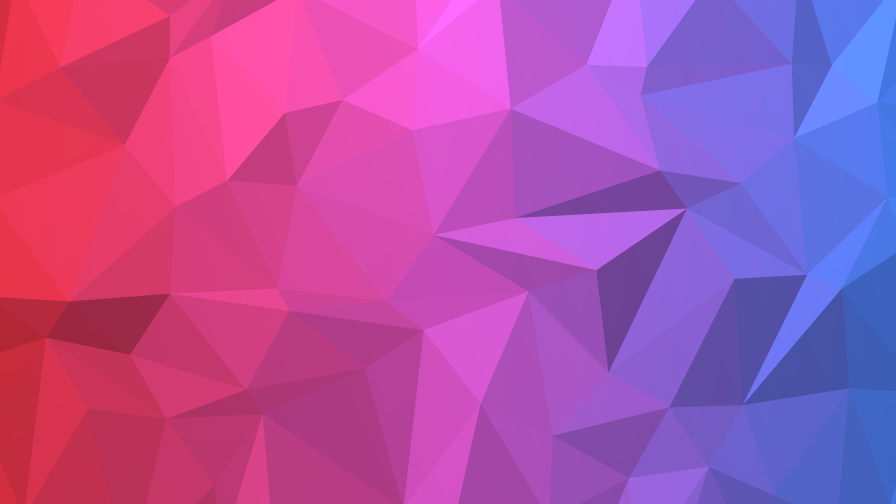
Write a WebGL 1 fragment shader that draws this background.

```glsl
precision highp float;
// Low-poly backdrop: a turned, jittered grid of vertices is split into triangles,
// each lit as a flat facet over a red - magenta - violet - blue sweep.
// Broad tonal masses, sampled once per facet, lighten and darken regions.

#define CELL 0.176        // grid spacing, in canvas heights
#define TURN 0.52         // rotation of the grid, in radians
#define JITTER 0.90       // vertex scatter, as a share of the cell
#define RELIEF 0.10       // height range of the vertices
#define CONTRAST 0.36     // strength of the facet lighting
#define GRAIN 0.10        // random shade range between facets
#define FLATNESS 0.75     // how far the sweep is held constant in a facet
#define LIGHT_DIR vec2(-0.55, 0.83)
#define TOP_LIGHT 1.09
#define BOTTOM_LIGHT 0.90

uniform vec2 u_resolution;

vec3 hash3(vec2 p) {
  vec3 q = vec3(dot(p, vec2(127.1, 311.7)),
                dot(p, vec2(269.5, 183.3)),
                dot(p, vec2(419.2, 371.9)));
  return fract(sin(q) * 43758.55);
}

vec2 rotate(vec2 p, float angle) {
  float c = cos(angle), s = sin(angle);
  return vec2(c * p.x - s * p.y, s * p.x + c * p.y);
}

// Grid vertex: xy is the position, z the height
vec3 meshVertex(vec2 id) {
  vec3 h = hash3(id + 17.0) - 0.5;
  return vec3(rotate((id + h.xy * JITTER) * CELL, TURN), h.z * RELIEF);
}

float cross2(vec2 a, vec2 b) { return a.x * b.y - a.y * b.x; }

float area(vec3 a, vec3 b, vec3 c) { return cross2(b.xy - a.xy, c.xy - a.xy); }

// Signed distance to a line, positive on its left
float edgeDistance(vec2 p, vec2 a, vec2 b) {
  return cross2(b - a, p - a) / length(b - a);
}

// Horizontal colour sweep with evenly spaced stops
vec3 sweep(float x) {
  float t = clamp(x, 0.0, 1.0) * 6.0;
  vec3 c = mix(vec3(0.87, 0.19, 0.26), vec3(0.84, 0.23, 0.42), clamp(t, 0.0, 1.0));
  c = mix(c, vec3(0.84, 0.27, 0.58), clamp(t - 1.0, 0.0, 1.0));
  c = mix(c, vec3(0.81, 0.31, 0.75), clamp(t - 2.0, 0.0, 1.0));
  c = mix(c, vec3(0.64, 0.35, 0.80), clamp(t - 3.0, 0.0, 1.0));
  c = mix(c, vec3(0.44, 0.40, 0.84), clamp(t - 4.0, 0.0, 1.0));
  return mix(c, vec3(0.26, 0.45, 0.86), clamp(t - 5.0, 0.0, 1.0));
}

float mass(vec2 uv, vec2 center, float radius) {
  vec2 d = (uv - center) * vec2(1.78, 1.0) / radius;
  return exp(-dot(d, d));
}

// Broad light and dark regions
float tone(vec2 uv) {
  float light = mass(uv, vec2(0.50, 0.92), 0.16)
              + mass(uv, vec2(0.63, 0.88), 0.12)
              + mass(uv, vec2(0.32, 0.82), 0.14)
              + mass(uv, vec2(0.49, 0.36), 0.10)
              + mass(uv, vec2(0.85, 0.68), 0.14)
              + mass(uv, vec2(0.03, 0.52), 0.08);
  float dark = mass(uv, vec2(0.69, 0.66), 0.13)
             + mass(uv, vec2(0.73, 0.42), 0.12)
             + mass(uv, vec2(0.08, 0.35), 0.14)
             + mass(uv, vec2(0.14, 0.20), 0.10)
             + mass(uv, vec2(0.34, 0.40), 0.13)
             + mass(uv, vec2(0.42, 0.12), 0.12)
             + mass(uv, vec2(0.88, 0.22), 0.14);
  return 0.07 * light - 0.09 * dark;
}

// Returns facet colour times coverage, and coverage
vec4 facet(vec2 p, vec3 a, vec3 b, vec3 c) {
  float d = min(edgeDistance(p, a.xy, b.xy),
            min(edgeDistance(p, b.xy, c.xy), edgeDistance(p, c.xy, a.xy)));
  float coverage = clamp(d * u_resolution.y + 0.5, 0.0, 1.0);
  vec3 normal = normalize(cross(b - a, c - a));
  vec2 toUv = vec2(u_resolution.y / u_resolution.x, 1.0);
  vec2 middle = (a.xy + b.xy + c.xy) / 3.0 * toUv;
  vec2 uv = mix(p * toUv, middle, FLATNESS);
  float grain = fract((a.z + 2.0 * b.z + 3.0 * c.z) * 97.0 / RELIEF) - 0.5;
  float shade = 1.0 + CONTRAST * clamp(dot(normal.xy, LIGHT_DIR), -0.5, 0.5)
              + GRAIN * grain + tone(middle);
  shade *= mix(BOTTOM_LIGHT, TOP_LIGHT, uv.y);
  return vec4(sweep(uv.x) * shade, 1.0) * coverage;
}

void main() {
  vec2 p = gl_FragCoord.xy / u_resolution.y;
  vec2 home = floor(rotate(p, -TURN) / CELL);

  // Gather the facets of the neighbouring quads
  vec4 sum = vec4(0.0);
  for (int j = -1; j <= 1; j++) {
    for (int i = -1; i <= 1; i++) {
      vec2 id = home + vec2(float(i), float(j));
      vec3 a = meshVertex(id);
      vec3 b = meshVertex(id + vec2(1.0, 0.0));
      vec3 c = meshVertex(id + vec2(1.0, 1.0));
      vec3 d = meshVertex(id + vec2(0.0, 1.0));
      // Split along the diagonal that leaves the fuller triangles
      bool rising = min(area(a, b, c), area(a, c, d)) > min(area(a, b, d), area(b, c, d));
      sum += rising ? facet(p, a, b, c) + facet(p, a, c, d)
                    : facet(p, a, b, d) + facet(p, b, c, d);
    }
  }
  gl_FragColor = vec4(clamp(sum.rgb / max(sum.a, 0.001), 0.0, 1.0), 1.0);
}
```
